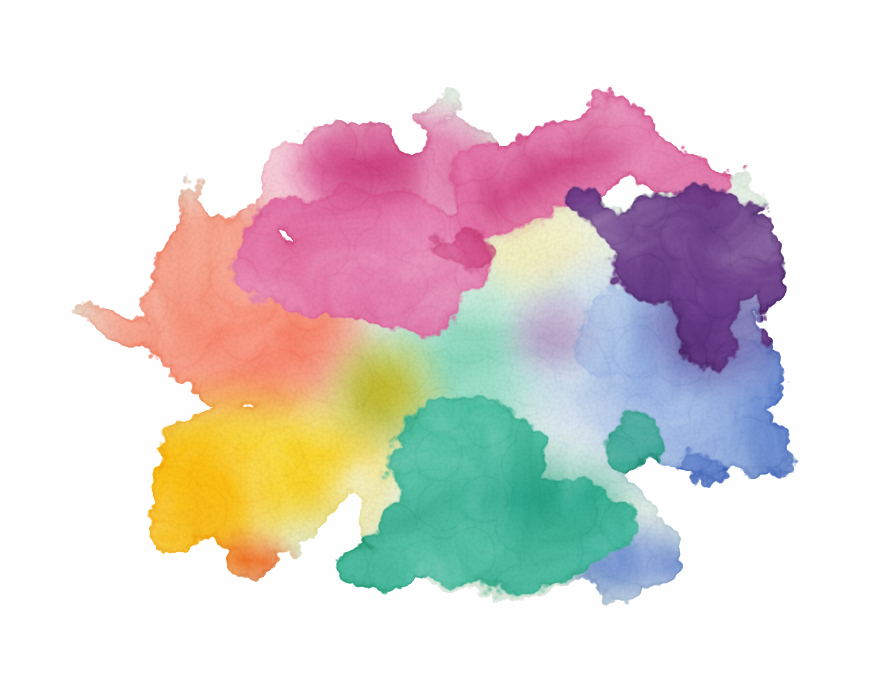
This background is drawn by a WebGL 2 fragment shader. Its source:

```glsl
#version 300 es
precision highp float;
// A rainbow watercolour stain on white paper. Ovals and strokes roughened by
// cellular noise form the outline; soft and crisp washes are layered inside,
// then pigment clouds, bloom rings and paper grain.
uniform vec2 u_resolution;
out vec4 outColor;

const float CANVAS_HEIGHT = 5.94; // scene units from bottom to top
const float RAGGED = .17, WOBBLE = .045, RIM = .018, GRAIN = .05, CLOUDING = .13;
const float CELL_MEAN = .42;      // typical value of the cellular noise
const vec3 PAPER = vec3(.998), PALE = vec3(.91, .95, .91), CREAM = vec3(.96, .94, .75);
const vec3 SALMON = vec3(.98, .64, .55), CORAL = vec3(.98, .49, .39);
const vec3 YELLOW = vec3(.98, .84, .18);
const vec3 GOLD = vec3(.99, .75, .07), RUST = vec3(.95, .43, .12);
const vec3 OCHRE = vec3(.79, .75, .17), MINT = vec3(.55, .86, .76);
const vec3 TEAL = vec3(.27, .74, .63), GREEN = vec3(.11, .63, .52);
const vec3 ICE = vec3(.81, .87, .94), BLUE = vec3(.6, .71, .9);
const vec3 COBALT = vec3(.37, .51, .81), MAUVE = vec3(.77, .67, .81);
const vec3 BLUSH = vec3(.97, .8, .85), PINK = vec3(.9, .47, .68);
const vec3 MAGENTA = vec3(.8, .24, .49), PURPLE = vec3(.41, .22, .53);

vec2 pos;    // point being painted
vec3 paint;  // colour built up so far
float rough; // edge roughness at the point

vec2 hash2(vec2 p) {
  vec3 q = fract(p.xyx * vec3(.1031, .103, .0973));
  q += dot(q, q.yzx + 33.33);
  return fract((q.xx + q.yz) * q.zy);
}

// Distance to the nearest scattered cell centre
float cells(vec2 p) {
  vec2 id = floor(p), f = p - id;
  float nearest = 2.;
  for (int i = 0; i < 9; i++) {
    vec2 o = vec2(i % 3 - 1, i / 3 - 1);
    nearest = min(nearest, length(o + hash2(id + o + 40.) - f));
  }
  return nearest;
}

// Layered, rotated sines, about -1 to 1
float clouds(vec2 p) {
  float sum = 0., amp = .5;
  for (int i = 0; i < 5; i++) {
    p = mat2(.8, .6, -.6, .8) * p + 1.7;
    p += .6 * sin(p.yx * 1.3);
    sum += amp * sin(p.x) * cos(p.y);
    p *= 1.8;
    amp *= .62;
  }
  return sum;
}

float oval(float x, float y, float rx, float ry) {
  vec2 r = vec2(rx, ry), q = (pos - vec2(x, y)) / r;
  float k = length(q);
  return k * (k - 1.) / max(length(q / r), .001);
}

float stroke(float ax, float ay, float bx, float by, float r) {
  vec2 a = vec2(ax, ay), pa = pos - a, ba = vec2(bx, by) - a;
  return length(pa - ba * clamp(dot(pa, ba) / dot(ba, ba), 0., 1.)) - r;
}

void wet(float d, vec3 pigment, float spread, float strength) {
  paint = mix(paint, pigment, strength * smoothstep(spread, -spread, d));
}

// Crisp wash with pigment settled along its rim
void dry(float d, vec3 pigment, float strength) {
  d += rough;
  wet(d, pigment, .02, strength);
  paint *= mix(PAPER, pigment, .28 * strength * exp(-abs(d + RIM) / RIM));
}

float stain() {
  float d = min(oval(2.02, 3.3, .75, .87), stroke(.76, 3.25, 1.45, 2.95, .13)); // left
  d = min(d, stroke(1.63, 4.27, 1.8, 3.6, .17));
  d = min(d, min(oval(2.16, 1.84, .87, .66), oval(1.5, 1.45, .22, .24)));
  d = min(d, oval(2.16, 1.14, .22, .19));
  d = min(d, min(oval(3.08, 4.3, .86, .6), oval(3.95, 4.45, .42, .46))); // top
  d = min(d, stroke(3.58, 4.9, 3.9, 5.06, .09));
  d = min(d, stroke(4.45, 4.38, 5.3, 4.75, .38));
  d = min(d, stroke(5.3, 4.75, 6.3, 4.2, .25));
  d = min(d, min(oval(4.05, 2.95, 2., 1.5), oval(5.95, 3.65, .78, .68))); // right
  d = min(d, min(oval(6.05, 2.7, .68, .88), oval(6.54, 2.08, .28, .26)));
  d = min(d, min(oval(4.35, 1.47, 1.3, .63), oval(3.27, 1.09, .33, .24))); // bottom
  d = min(d, oval(5.36, 1.2, .45, .36));
  return max(d, -oval(3.48, 4.76, .15, .13)) + rough; // gap
}

void washes() {
  paint = PALE;
  wet(oval(1.9, 3.3, 1.15, 1.05), SALMON, .35, .95); // warm side
  wet(oval(2.25, 3.02, .6, .52), CORAL, .45, .75);
  wet(oval(2.2, 1.95, 1.1, .53), YELLOW, .38, 1.);
  wet(oval(1.6, 1.6, .6, .62), GOLD, .3, .9);
  wet(oval(2.15, 1.12, .25, .16), RUST, .22, .95);
  wet(oval(3.1, 1.65, .22, .38), CREAM, .22, .85);
  wet(oval(4.62, 3.82, .48, .4), CREAM, .3, .9); // cool side
  wet(oval(4., 2.75, .62, .62), MINT, .45, .9);
  wet(oval(3.3, 2.58, .34, .34), OCHRE, .32, .9);
  wet(oval(5.2, 2.85, .7, .8), ICE, .35, .9);
  wet(oval(4.75, 3.08, .28, .24), MAUVE, .25, .8);
  wet(oval(6.05, 2.65, .85, .95), BLUE, .4, .95);
  dry(oval(5.4, 3.05, .45, .38), BLUE, .4);
  wet(oval(6.68, 2.4, .3, .85), COBALT, .3, .85);
  dry(oval(6.05, 1.84, .32, .18), COBALT, .7);
  wet(oval(5.45, 1.1, .48, .26), COBALT, .25, .8);
  float pool = min(oval(4.02, 1.92, .68, .63), oval(4.35, 1.38, 1.08, .5));
  dry(min(pool, oval(3.27, 1.08, .4, .3)), TEAL, .92);
  wet(oval(4.65, 1.66, .62, .28), GREEN, .35, .6);
  dry(oval(5.46, 2.1, .22, .28), GREEN, .8);
  wet(oval(2.6, 4.5, .7, .4), BLUSH, .25, .95); // pink crown
  wet(oval(3.4, 4.45, .85, .55), PINK, .25, .85);
  dry(min(oval(3.1, 3.75, 1.12, .56), oval(3.45, 3.4, .55, .33)), PINK, .93);
  dry(min(stroke(4.25, 4.3, 5.3, 4.75, .4), stroke(5.3, 4.75, 6., 4.5, .32)), PINK, .9);
  wet(stroke(4.35, 4.25, 5.1, 4.68, .16), MAGENTA, .26, .85);
  wet(oval(3.15, 4.55, .38, .28), MAGENTA, .28, .85);
  dry(oval(3.98, 3.8, .3, .14), MAGENTA, .6);
  wet(oval(6.15, 3.15, .55, .45), PURPLE, .28, .4); // purple corner
  float corner = min(oval(5.98, 3.78, .76, .52), oval(6.1, 3.22, .28, .44));
  corner = min(corner, stroke(4.98, 4.18, 5.45, 3.8, .11));
  dry(min(corner, oval(6.6, 3.4, .13, .48)), PURPLE, .92);
}

void main() {
  float unit = CANVAS_HEIGHT / u_resolution.y;
  vec2 p = gl_FragCoord.xy * unit;
  float bloom = cells(p * 2.6), density = clouds(p * 2.9 + 4.);
  rough = RAGGED * (bloom - CELL_MEAN) + .08 * (cells(p * 6.5) - CELL_MEAN);
  rough += .035 * (cells(p * 17.) - CELL_MEAN);
  pos = p + WOBBLE * vec2(clouds(p * 2.3), clouds(p * 2.3 + 9.));
  float edge = stain();
  washes();
  // Pigment density, bloom rings, grain and outer rim
  paint = mix(paint, PAPER, CLOUDING * 1.6 * max(density, 0.));
  float dark = CLOUDING * 2.5 * max(-density, 0.);
  dark += .16 * exp(-45. * abs(bloom - .55 + .12 * density));
  dark += .45 * exp(-abs(edge + RIM) / RIM);
  paint *= mix(PAPER, paint, min(dark, 1.)) * (1. - GRAIN * (cells(p * 30.) - CELL_MEAN));
  outColor = vec4(mix(paint, PAPER, smoothstep(-unit, unit, edge)), 1);
}
```
